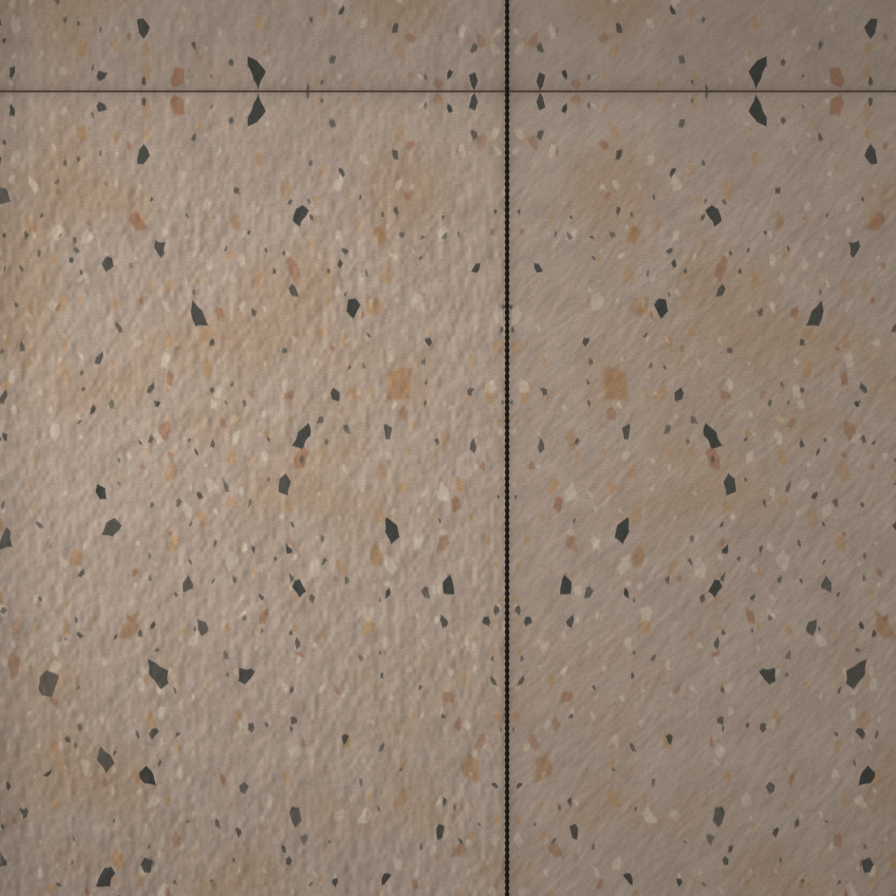
This texture is drawn by a Shadertoy shader. Its source:

```glsl
// Speckled stone slabs, mirrored about one upright and one level joint, under soft side light.

float hash(vec2 p) {
    return fract(sin(dot(p, vec2(127.1, 311.7))) * 43758.5453);
}

float noise(vec2 p) {
    vec2 i = floor(p), f = fract(p);
    f = f * f * (3.0 - 2.0 * f);
    return mix(mix(hash(i), hash(i + vec2(1, 0)), f.x),
               mix(hash(i + vec2(0, 1)), hash(i + vec2(1, 1)), f.x), f.y);
}

float fbm(vec2 p) {
    return 0.55 * noise(p) + 0.3 * noise(p * 2.1 + 7.3) + 0.15 * noise(p * 4.3 + 3.1);
}

// Coverage of irregular five-sided chips, one at most per grid cell
float chips(vec2 p, float cells, float density, vec2 radii, float blur, float seed) {
    vec2 g = p * cells, home = floor(g);
    float soft = cells * (blur + 0.8 / iResolution.y), cover = 0.0;
    for (int y = -1; y <= 1; y++)
    for (int x = -1; x <= 1; x++) {
        vec2 id = home + vec2(x, y), key = id + seed;
        float cluster = 0.4 + 1.2 * noise(id / cells * 7.0 + seed);
        if (hash(key) > density * cluster) continue;
        vec2 q = g - id - 0.2 - 0.6 * vec2(hash(key + 11.3), hash(key + 23.7));
        float tilt = (hash(key + 5.9) - 0.5) * 1.1;
        q = mat2(cos(tilt), sin(tilt), -sin(tilt), cos(tilt)) * q * vec2(1.35, 0.85);
        float size = mix(radii.x, radii.y, pow(hash(key + 31.1), 3.0));
        float d = -1.0;
        for (int i = 0; i < 5; i++) {
            float k = float(i), a = 1.2566 * (k + 0.6 * hash(key + k * 3.7));
            d = max(d, dot(q, vec2(cos(a), sin(a))) - size * (0.65 + 0.5 * hash(key + k * 5.3 + 2.0)));
        }
        float strength = 0.65 + 0.35 * hash(key + 41.9);
        cover = max(cover, strength * (1.0 - smoothstep(-soft, soft, d)));
    }
    return cover;
}

// Height of the rough surface, with upright grain
float surface(vec2 p) {
    return noise(p * vec2(125, 70)) + 0.6 * noise(p * vec2(210, 140) + 9.0);
}

void mainImage(out vec4 fragColor, in vec2 fragCoord) {
    vec2 uv = fragCoord / iResolution.xy;
    float px = 1.0 / iResolution.y;
    vec2 fromJoint = uv - vec2(0.566, 0.898);
    vec2 p = abs(fromJoint);
    float rightSlab = step(0.0, fromJoint.x);

    // Ground with faint ochre clouds
    vec3 col = mix(vec3(0.585, 0.52, 0.465), vec3(0.64, 0.575, 0.52), fbm(p * 38.0));
    col = mix(col, vec3(0.60, 0.49, 0.38), 0.4 * smoothstep(0.5, 0.8, fbm(p * 9.0 + 4.0)));

    // Aggregate: ochre, rust, cream, then slate
    vec2 rough = p + 0.004 * (vec2(noise(p * 90.0), noise(p * 90.0 + 17.0)) - 0.5);
    col = mix(col, vec3(0.56, 0.41, 0.27), 0.6 * chips(rough, 11.0, 0.22, vec2(0.07, 0.27), 0.002, 3.0));
    col = mix(col, vec3(0.63, 0.48, 0.32), 0.6 * chips(rough, 31.0, 0.38, vec2(0.09, 0.28), 0.001, 19.0));
    col = mix(col, vec3(0.53, 0.36, 0.26), 0.65 * chips(rough, 23.0, 0.25, vec2(0.07, 0.26), 0.001, 37.0));
    col = mix(col, vec3(0.75, 0.70, 0.63), 0.6 * chips(rough, 35.0, 0.38, vec2(0.09, 0.3), 0.001, 53.0));
    col = mix(col, vec3(0.27, 0.27, 0.25), 0.8 * chips(rough, 47.0, 0.13, vec2(0.1, 0.24), 0.0006, 71.0));
    col = mix(col, vec3(0.22, 0.225, 0.215), 0.95 * chips(rough, 19.0, 0.42, vec2(0.065, 0.27), 0.0004, 89.0));

    // Embossed relief, slanted and weaker on the right slab
    vec2 grain = uv - vec2(0.55 * rightSlab * uv.y, 0.0);
    float relief = surface(grain + vec2(0.0025, -0.0015)) - surface(grain);
    float depth = mix(0.23, 0.13, rightSlab) * mix(0.6, 1.0, smoothstep(0.95, 0.7, uv.y));
    col *= 1.0 + depth * relief + 0.05 * (hash(floor(uv * 512.0)) - 0.5);

    // Glow from the left, fading to the corners and the upper slabs
    vec2 glow = (uv - vec2(0.08, 0.55)) / vec2(0.5, 0.42);
    vec2 rim = uv - vec2(0.45, 0.55);
    float light = 0.98 + 0.14 * exp(-dot(glow, glow)) - 0.22 * dot(rim, rim);
    light -= 0.05 * step(0.0, fromJoint.y) + 0.02 * rightSlab;
    light -= 0.07 * smoothstep(0.05, 0.0, uv.x);
    col *= light;

    // Joints: a thin brown level one and a darker beaded upright one
    col *= 1.0 - 0.16 * exp(-p.x / 0.006) - 0.12 * exp(-p.y / 0.005);
    float level = 1.0 - smoothstep(0.0009 - px, 0.0009 + px, p.y);
    col = mix(col, vec3(0.22, 0.165, 0.12), 0.85 * level);
    float halfWidth = 0.0021 + 0.0005 * sin(uv.y * 880.0);
    float upright = 1.0 - smoothstep(halfWidth - 0.7 * px, halfWidth + 0.7 * px, p.x);
    col = mix(col, vec3(0.10, 0.08, 0.06), 0.95 * upright);

    fragColor = vec4(col, 1.0);
}
```
